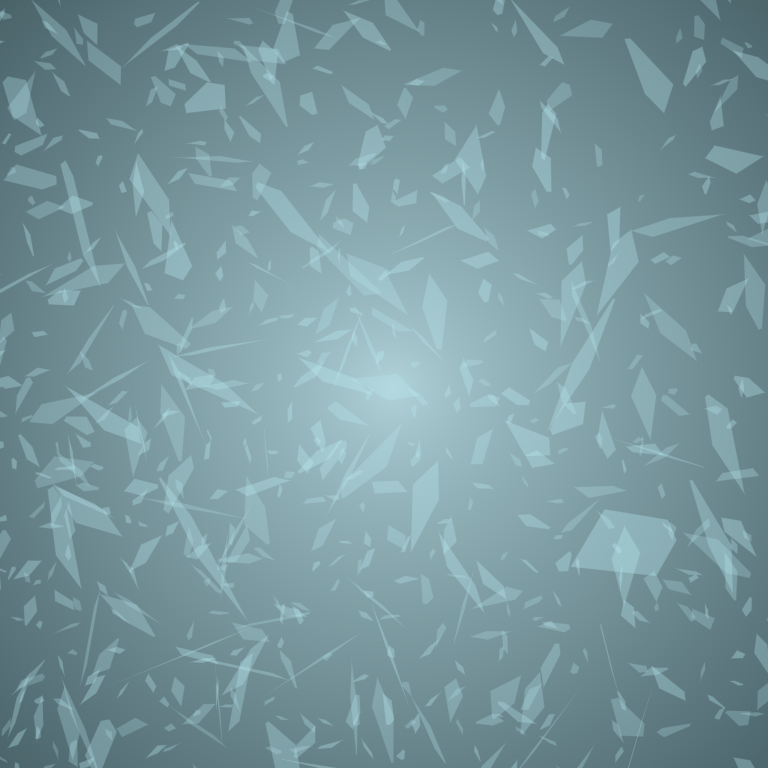
Reproduce this background procedurally as a Shadertoy shader.

```glsl
vec4 hash4(vec2 cell) {
    vec4 p = fract(cell.xyxy * vec4(0.1031, 0.1030, 0.0973, 0.1099));
    p += dot(p, p.wzxy + 33.33);
    return fract((p.xxyz + p.yzzw) * p.zywx);
}

// Signed distance to the line a-b, positive on its right side
float edge(vec2 p, vec2 a, vec2 b) {
    vec2 d = normalize(b - a);
    return dot(p - a, vec2(d.y, -d.x));
}

// Coverage of an irregular splinter; axis is half of its long diagonal
float shard(vec2 p, vec2 axis, float halfWidth, vec4 rnd) {
    float len = length(axis);
    vec2 u = axis / len;
    vec2 q = vec2(dot(p, u), dot(p, vec2(-u.y, u.x)));
    vec2 tail = vec2(-len, (rnd.x - 0.5) * halfWidth);
    vec2 tip = vec2(len, (rnd.z - 0.5) * halfWidth);
    vec2 low = vec2((rnd.y - 0.5) * 1.5 * len, -halfWidth);
    vec2 high = vec2((rnd.w - 0.5) * 1.5 * len, halfWidth);
    float d = max(max(edge(q, tail, low), edge(q, low, tip)),
                  max(edge(q, tip, high), edge(q, high, tail)));
    // Some splinters have a slanted, broken end
    d = max(d, q.x + q.y * (rnd.y - 0.5) - len * mix(0.55, 1.3, rnd.w));
    float px = 0.8 / min(iResolution.x, iResolution.y);
    return 1.0 - smoothstep(-px, px, d);
}

// Multiplies together the transparency of one jittered grid of splinters
float scatter(vec2 p, float count, vec2 lengths, vec2 widths, float cluster, float seed) {
    float clear = 1.0;
    vec2 base = floor(p * count);
    for (int y = -1; y <= 1; y++)
    for (int x = -1; x <= 1; x++) {
        vec2 cell = base + vec2(x, y);
        vec4 place = hash4(cell + seed);
        vec4 form = hash4(cell + seed + 71.7);
        vec2 center = (cell + place.xy) / count;
        float chance = 0.78 - cluster * (length(center - vec2(0.16, 0.2)) - 0.25);
        if (form.x > chance) continue;
        float angle = 6.2832 * place.z;
        vec2 axis = mix(lengths.x, lengths.y, place.w) * vec2(cos(angle), sin(angle));
        float w = mix(widths.x, widths.y, form.y);
        float cover = shard(p - center, axis, w, hash4(cell + seed + 19.3));
        clear *= 1.0 - cover * mix(0.22, 0.34, form.z);
    }
    return clear;
}

// Large panes: center, then half of the long diagonal
const vec4 PANES[11] = vec4[11](
    vec4(0.805, 0.643, 0.020, 0.057), vec4(0.760, 0.530, 0.050, 0.090),
    vec4(0.944, 0.424, -0.022, 0.068), vec4(0.930, 0.310, -0.030, 0.080),
    vec4(0.548, 0.342, 0.022, 0.058), vec4(0.267, 0.500, -0.065, 0.045),
    vec4(0.378, 0.720, -0.055, 0.045), vec4(0.100, 0.724, -0.035, 0.095),
    vec4(0.843, 0.912, -0.030, 0.055), vec4(0.080, 0.307, -0.022, 0.075),
    vec4(0.260, 0.290, -0.060, 0.100));

void mainImage(out vec4 fragColor, in vec2 fragCoord) {
    vec2 uv = fragCoord / iResolution.xy;

    // Radial glow fading to dark corners
    float r = length(uv - vec2(0.512, 0.495));
    vec3 color = mix(vec3(0.645, 0.780, 0.805), vec3(0.285, 0.385, 0.410), min(r / 0.72, 1.0));
    color += 0.05 * exp(-r * 16.0);

    // Scattered splinters, from broad pieces to fine dust
    float clear = scatter(uv, 9.0, vec2(0.034, 0.068), vec2(0.009, 0.021), 0.0, 3.0);
    clear *= scatter(uv, 14.0, vec2(0.017, 0.036), vec2(0.005, 0.013), 0.2, 140.0);
    clear *= scatter(uv, 24.0, vec2(0.006, 0.018), vec2(0.002, 0.006), 0.7, 310.0);
    clear *= scatter(uv, 11.0, vec2(0.025, 0.075), vec2(0.001, 0.005), 1.1, 520.0);

    // Large panes, narrower as they get longer
    for (int i = 0; i < 11; i++) {
        vec4 pane = PANES[i];
        float w = 0.0012 / length(pane.zw);
        clear *= 1.0 - 0.3 * shard(uv - pane.xy, pane.zw, w, hash4(pane.xy * 90.0));
    }
    clear *= 1.0 - 0.34 * shard(uv - vec2(0.818, 0.293), vec2(0.078, 0.012), 0.048,
                                vec4(0.1, 0.75, 0.8, 0.3));

    color = mix(vec3(0.74, 0.93, 0.96), color, clear);
    fragColor = vec4(color, 1.0);
}
```
